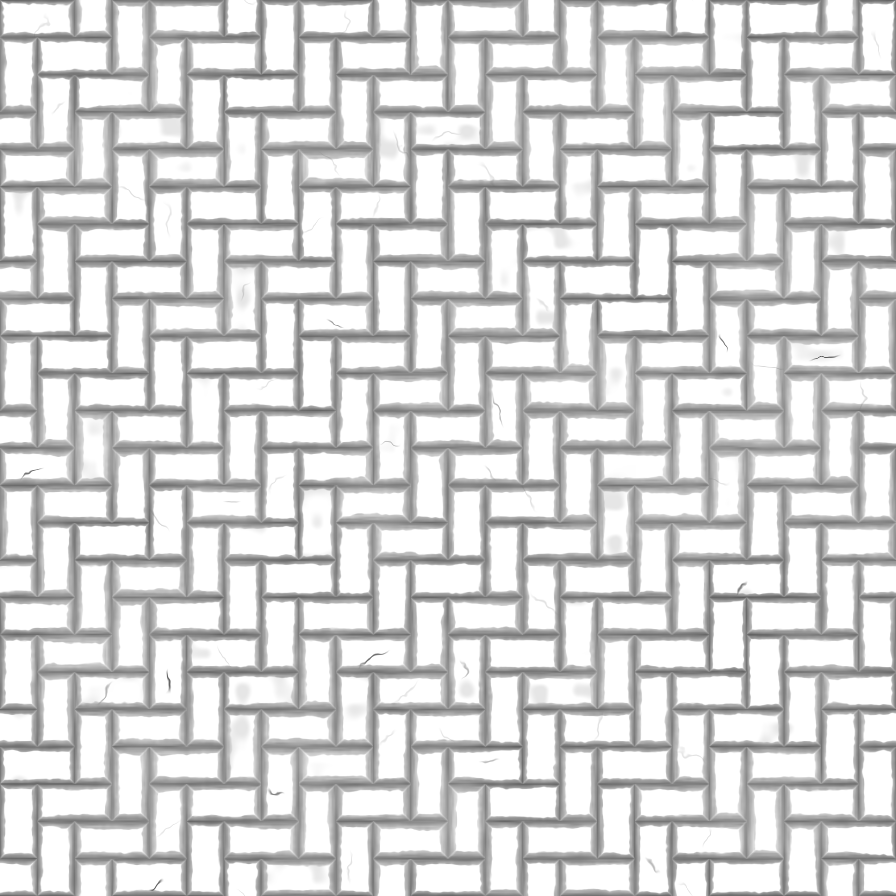
Give the GLSL for this texture map, as a Shadertoy shader.

```glsl
// Seamless herringbone of white bricks with ragged grey bevels and sparse hairline cracks.

const float CELLS        = 24.0;  // brick widths per tile side, a multiple of 4
const float BEVEL_THIN   = 0.095; // bevel widths, in cells
const float BEVEL_WIDE   = 0.245;
const float RAGGED       = 0.055; // waviness of the bevel's inner rim
const float RIM_SOFT     = 0.022;
const float SEAM_GREY    = 0.49;  // grey at the joint
const float RIM_GREY     = 0.79;  // grey at the inner rim
const float TONE_SPREAD  = 0.17;  // wide bevels are lighter by up to this
const float SIDE_LIGHT   = 0.05;  // upright sides lighter than level ones
const float MITRE_LIGHT  = 0.07;
const float CRACK_CHANCE = 0.17;
const float CRACK_WIDTH  = 0.018;
const float STAIN        = 0.10;

float hash(vec2 p) {
    return fract(sin(dot(p, vec2(127.1, 311.7))) * 43758.5453);
}

// Value noise that wraps after a whole number of lattice steps.
float noise(vec2 p, vec2 period) {
    vec2 i = floor(p), f = fract(p);
    f = f * f * (3.0 - 2.0 * f);
    vec2 a = mod(i, period), b = mod(i + 1.0, period);
    return mix(mix(hash(a), hash(vec2(b.x, a.y)), f.x),
               mix(hash(vec2(a.x, b.y)), hash(b), f.x), f.y);
}

// Noise over the tile at a whole frequency per cell.
float tileNoise(vec2 p, vec2 freq) {
    return noise(p * freq, CELLS * freq);
}

// Finds the 2 by 1 brick under p: its lower left corner and its size.
void findBrick(vec2 p, out vec2 corner, out vec2 size) {
    vec2 cell = floor(p);
    float k = mod(cell.x + cell.y + 1.0, 4.0);
    bool level = k < 1.5;
    size = level ? vec2(2.0, 1.0) : vec2(1.0, 2.0);
    corner = cell - (level ? vec2(k, 0.0) : vec2(0.0, k - 2.0));
}

// Darkness of a wandering crack, q measured from the brick centre.
float crack(vec2 q, vec2 id, vec2 p, float px) {
    if (hash(id + 7.3) > CRACK_CHANCE) return 0.0;
    float angle = 6.2832 * hash(id + 3.1);
    vec2 along = vec2(cos(angle), sin(angle));
    q -= (vec2(hash(id + 1.7), hash(id + 5.9)) - 0.5) * 0.5;
    float t = dot(q, along);
    float bend = 0.28 * (tileNoise(p, vec2(3.0)) - 0.5)
               + 0.08 * (tileNoise(p, vec2(9.0)) - 0.5);
    float dist = abs(dot(q, vec2(-along.y, along.x)) + bend);
    float reach = mix(0.25, 0.55, hash(id + 9.2));
    float taper = 1.0 - smoothstep(0.3 * reach, reach, abs(t));
    float strength = mix(0.10, 0.65, pow(hash(id + 4.4), 4.0));
    return strength * taper * (1.0 - smoothstep(0.0, CRACK_WIDTH + px, dist));
}

void mainImage(out vec4 fragColor, in vec2 fragCoord) {
    vec2 p = fragCoord / iResolution.xy * CELLS;
    float px = CELLS / iResolution.y;

    vec2 corner, size;
    findBrick(p, corner, size);
    vec2 id = mod(corner, CELLS);
    vec2 q = p - corner - 0.5 * size;
    vec2 inset = 0.5 * size - abs(q);
    float d = min(inset.x, inset.y);
    float upright = smoothstep(-px, px, inset.y - inset.x);

    // Patches of thin dark joints and wide pale ones
    float patches = noise(p / 2.0, vec2(CELLS / 2.0));
    float tone = clamp(0.5 + 0.75 * (patches - 0.5) + 0.35 * (hash(id) - 0.5), 0.0, 1.0);

    // Ragged bevel width
    float wobble = 0.65 * tileNoise(p, vec2(3.0)) + 0.35 * tileNoise(p, vec2(9.0)) - 0.5;
    float width = mix(BEVEL_THIN, BEVEL_WIDE, tone) + RAGGED * wobble * 2.0;
    width = max(width, 0.05);

    // Bevel shading, brushed along each side
    float brush = mix(tileNoise(p, vec2(2.0, 22.0)), tileNoise(p, vec2(22.0, 2.0)), upright);
    float ramp = clamp(d / width, 0.0, 1.0);
    float grey = mix(SEAM_GREY, RIM_GREY, ramp);
    grey += TONE_SPREAD * (tone - 0.5) + SIDE_LIGHT * (upright - 0.5) + 0.09 * (brush - 0.5);
    float mitre = 1.0 - smoothstep(0.0, 0.07, abs(inset.x - inset.y));
    grey += MITRE_LIGHT * mitre;

    // White face with rare faint stains near the rim
    float stainCloud = smoothstep(0.62, 0.95, tileNoise(p, vec2(2.0)));
    float stained = step(0.8, hash(id + 2.6));
    float face = 1.0 - STAIN * stained * stainCloud;

    float soft = max(RIM_SOFT, 0.6 * px);
    float value = mix(grey, face, smoothstep(width - soft, width + soft, d));
    value *= 1.0 - crack(q, id, p, px);
    fragColor = vec4(vec3(clamp(value, 0.0, 1.0)), 1.0);
}
```
